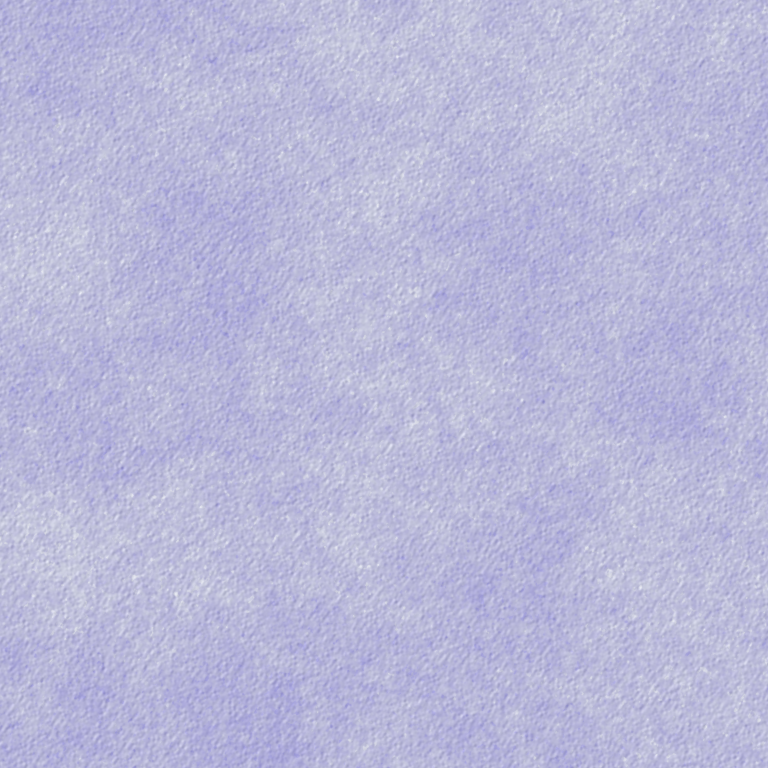
Reproduce this texture procedurally as a WebGL 2 fragment shader.

```glsl
#version 300 es
precision highp float;
// Lavender handmade paper: soft cloudy tint built from fractal value noise,
// covered by a fine diagonal grain lit from one side, with pale flecks
// in the light areas and violet-blue specks in the deep ones.

uniform vec2 u_resolution;
out vec4 fragColor;

const vec3 DEEP = vec3(0.660, 0.650, 0.850);
const vec3 MIDDLE = vec3(0.720, 0.718, 0.850);
const vec3 PALE = vec3(0.790, 0.800, 0.872);
const vec3 FLECK = vec3(0.87, 0.88, 0.91);
const vec3 SPECK = vec3(0.61, 0.60, 0.86);

mat2 rotation(float angle) {
    float c = cos(angle), s = sin(angle);
    return mat2(c, s, -s, c);
}

// Integer hash of a lattice cell, 0 to 1
float hash(vec2 cell, uint seed) {
    uvec2 q = uvec2(ivec2(cell));
    uint h = q.x * 1597u + q.y * 51749u + seed * 7919u;
    h = (h ^ (h >> 16)) * 73244475u;
    h = (h ^ (h >> 15)) * 48271u + q.y * 3571u;
    h = (h ^ (h >> 16)) * 73244475u;
    h ^= h >> 16;
    return float(h & 65535u) / 65535.0;
}

float valueNoise(vec2 p, uint seed) {
    vec2 cell = floor(p), f = fract(p);
    vec2 w = f * f * f * (f * (f * 6.0 - 15.0) + 10.0);
    float low = mix(hash(cell, seed), hash(cell + vec2(1, 0), seed), w.x);
    float high = mix(hash(cell + vec2(0, 1), seed), hash(cell + vec2(1, 1), seed), w.x);
    return mix(low, high, w.y);
}

// Octaves are turned against each other to hide the lattice
float fractalNoise(vec2 p, int octaves, float gain, uint seed) {
    mat2 turn = rotation(0.65) * 2.03;
    float sum = 0.0, total = 0.0, weight = 1.0;
    for (int i = 0; i < octaves; i++) {
        sum += weight * valueNoise(p, seed + uint(i));
        total += weight;
        weight *= gain;
        p = turn * p + 7.3;
    }
    return sum / total;
}

// Paper surface, with fibres slightly stretched along the diagonal
float grainHeight(vec2 p) {
    vec2 fibre = rotation(-0.95) * p * vec2(185.0, 250.0);
    return 0.6 * valueNoise(fibre, 40u)
         + 0.4 * valueNoise(rotation(0.4) * p * 280.0, 41u);
}

// Brightness of the surface lit from the upper left
float relief(vec2 p, float reach) {
    vec2 toLight = normalize(vec2(-1.0, 0.7)) * reach;
    return grainHeight(p - toLight) - grainHeight(p + toLight);
}

void main() {
    vec2 p = gl_FragCoord.xy / min(u_resolution.x, u_resolution.y);

    // Cloudy tint, mottling and pigment grain, from broad to fine
    float clouds = fractalNoise(p * 4.8 + 2.7, 5, 0.7, 3u) - 0.5;
    float mottle = fractalNoise(p * 50.0, 2, 0.9, 20u) - 0.5;
    float pigment = valueNoise(rotation(0.8) * p * 230.0, 30u) - 0.5;
    float tint = 0.5 + 0.95 * clouds + 0.5 * mottle + 0.42 * pigment;
    vec3 color = mix(DEEP, MIDDLE, smoothstep(-0.1, 0.55, tint));
    color = mix(color, PALE, smoothstep(0.4, 1.1, tint));

    // Scattered flecks and specks, gathered by the tint
    float dots = fractalNoise(rotation(0.5) * p * vec2(210.0, 165.0), 2, 0.4, 60u);
    float fleck = smoothstep(0.65, 0.95, dots) * smoothstep(0.42, 0.75, tint);
    float speck = smoothstep(0.36, 0.1, dots) * smoothstep(0.58, 0.25, tint);
    color = mix(color, FLECK, 0.75 * fleck);
    color = mix(color, SPECK, 0.6 * speck);

    // Side-lit grain, a little weaker in blue
    color += relief(p, 0.0014) * vec3(0.142, 0.142, 0.118);

    fragColor = vec4(clamp(color, 0.0, 1.0), 1.0);
}
```
